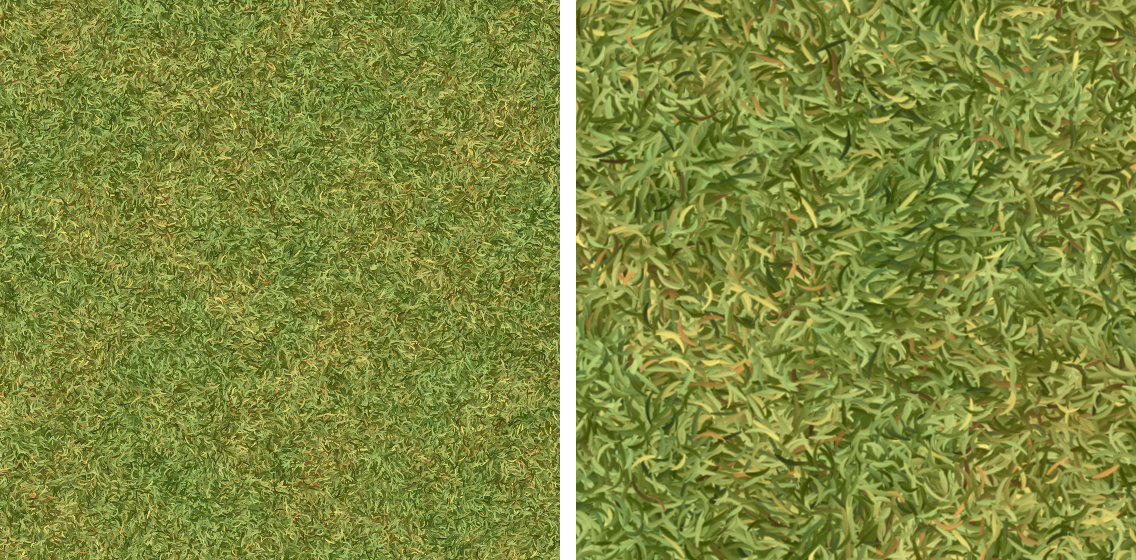
Left: the whole. Right: its middle third, enlarged.
Write a WebGL 2 fragment shader that draws this texture.

```glsl
#version 300 es
precision highp float;

uniform vec2 u_resolution;
out vec4 fragColor;

const int LAYERS = 9;
const float SOFTNESS = 0.0009;
const vec3 SHADE = vec3(0.33, 0.38, 0.09);
const vec3 SUNLIT = vec3(0.67, 0.72, 0.39);
const vec3 STRAW = vec3(0.72, 0.64, 0.31);
const vec3 RUST = vec3(0.58, 0.39, 0.18);
const vec3 COOL = vec3(0.41, 0.51, 0.27);

vec4 hash4(vec2 p) {
    vec4 q = fract(p.xyxy * vec4(0.1031, 0.1030, 0.0973, 0.1099));
    q += dot(q, q.wzxy + 33.33);
    return fract((q.xxyz + q.yzzw) * q.zywx);
}

// Smooth wandering field in about -1..1
float layeredSines(vec2 p) {
    vec2 w = p + 0.7 * sin(p.yx * 1.3 + vec2(1.7, 4.1));
    float broad = sin(w.x + 1.9 * sin(w.y * 0.6)) * sin(w.y * 1.1 + 0.8);
    float fine = sin(w.x * 2.3 - w.y * 1.4 + 2.0) * sin(w.y * 2.7 + w.x * 0.9);
    return 0.6 * broad + 0.4 * fine;
}

// Distance to the nearest scattered point
float cellular(vec2 p) {
    vec2 cell = floor(p);
    float nearest = 2.0;
    for (int y = -1; y <= 1; y++)
    for (int x = -1; x <= 1; x++) {
        vec2 c = cell + vec2(x, y);
        nearest = min(nearest, length(c + hash4(c + 71.0).xy - p));
    }
    return nearest;
}

// Bent, tapered blade: x = signed distance, y = side, z = position along it
vec3 blade(vec2 p, float angle, float halfLength, float halfWidth, float bend) {
    float c = cos(angle), s = sin(angle);
    vec2 q = vec2(c * p.x + s * p.y, c * p.y - s * p.x);
    float along = q.x / halfLength;
    q.y += bend * halfLength * (along * along - 0.4);
    float taper = halfWidth * (1.0 - 0.45 * min(along * along, 1.0));
    float d = length(vec2(max(abs(q.x) - halfLength, 0.0), q.y)) - taper;
    return vec3(d, q.y / halfWidth, along);
}

vec3 bladeColor(float tone, vec2 kind, float dryness) {
    vec3 color = mix(SHADE, SUNLIT, tone);
    float light = 0.62 + 0.68 * tone;
    float strawy = step(0.87 - 0.10 * dryness, kind.x);
    float rusty = step(0.965 - 0.035 * dryness, kind.y);
    float cool = step(kind.x, 0.20 - 0.10 * dryness);
    color = mix(color, STRAW * light, 0.55 * strawy);
    color = mix(color, COOL * light, 0.6 * cool);
    return mix(color, RUST * light, 0.7 * rusty);
}

// One scattered layer of blades painted over the colour below
vec3 paintLayer(vec3 below, vec2 uv, float layer, float dryness, float lift, float soft) {
    float density = 62.0 + 3.0 * layer;
    vec2 grid = uv * density + vec2(7.31, 3.77) * layer;
    vec2 cell = floor(grid);
    vec3 color = below;
    for (int y = -1; y <= 1; y++)
    for (int x = -1; x <= 1; x++) {
        vec2 c = cell + vec2(x, y);
        vec4 place = hash4(c + 131.0 * layer + 17.0);
        vec4 look = hash4(c.yx + 57.0 * layer + 311.0);
        vec2 offset = grid - c - place.xy;
        vec2 root = uv - offset / density;
        float angle = 3.0 * layeredSines(root * 19.0) + 2.2 * (place.z - 0.5);
        float halfLength = mix(0.40, 0.85, place.w);
        float halfWidth = mix(0.085, 0.135, look.x);
        vec3 b = blade(offset, angle, halfLength, halfWidth, look.y - 0.5);
        float cover = 1.0 - smoothstep(-soft, soft, b.x / density);
        float tone = mix(-0.24, 1.25, look.z) + lift;
        tone += 0.10 * b.z - 0.12 * b.y;
        vec3 paint = bladeColor(tone, vec2(look.w, fract(look.x * 37.0)), dryness);
        color = mix(color, paint, cover);
    }
    return color;
}

void main() {
    vec2 uv = gl_FragCoord.xy / u_resolution.y;
    float soft = max(SOFTNESS, 0.5 / u_resolution.y);

    // Dry and lush patches, with small darker tufts
    float dryness = layeredSines(uv * 13.0 + 2.0) + 0.5 * layeredSines(uv * 37.0);
    dryness = clamp(dryness * 1.2, -1.0, 1.0);
    float lift = 0.16 * (0.45 - cellular(uv * 16.0)) + 0.05 * layeredSines(uv * 24.0 + 9.0);

    // Shaded ground, then blades from bottom to top
    vec3 color = SHADE;
    for (int i = 0; i < LAYERS; i++) {
        color = paintLayer(color, uv, float(i), dryness, lift, soft);
    }

    color += dryness * vec3(0.030, 0.002, 0.004);
    fragColor = vec4(clamp(color, 0.0, 1.0), 1.0);
}
```
